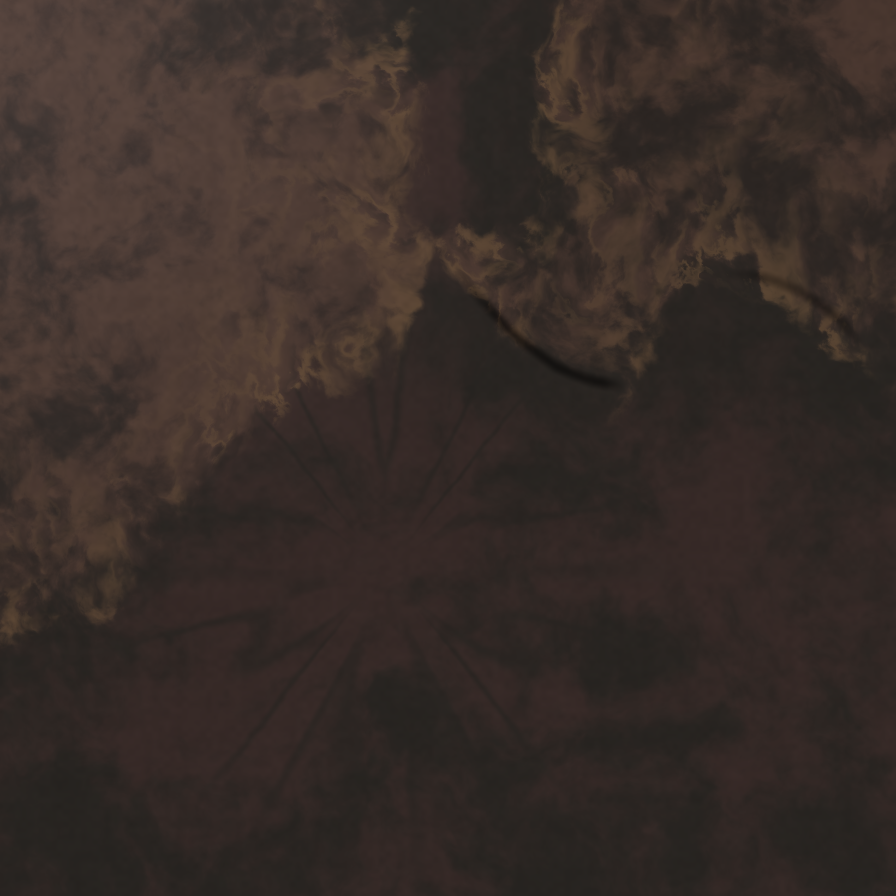
Reproduce this texture procedurally as a Shadertoy shader.

```glsl
// Worn dark leather: a scuffed brown upper layer peels away from a darker base.
// A ragged outline splits the layers; warped value noise makes the mottling,
// ridged noise the ochre flakes, and two short arcs the torn, shadowed lips.

const vec3 SOOT    = vec3(0.153, 0.140, 0.127);
const vec3 MAROON  = vec3(0.222, 0.165, 0.155);
const vec3 UMBER   = vec3(0.282, 0.212, 0.183);
const vec3 OCHRE   = vec3(0.400, 0.305, 0.215);
const vec3 HAZE    = vec3(0.060, 0.058, 0.060);
const float RAGGED = 0.085;  // wander of the layer outline
const float FLAKE_REACH = 0.10;
const float LIP_WIDTH = 0.006;
const float GRAIN = 0.030;

float hash(vec2 p) {
    return fract(sin(dot(p, vec2(127.1, 311.7))) * 43758.5453);
}

float noise(vec2 p) {
    vec2 i = floor(p), f = fract(p);
    f = f * f * (3.0 - 2.0 * f);
    return mix(mix(hash(i), hash(i + vec2(1, 0)), f.x),
               mix(hash(i + vec2(0, 1)), hash(i + vec2(1, 1)), f.x), f.y);
}

float fbm(vec2 p) {
    float sum = 0.0, amp = 0.5;
    for (int i = 0; i < 5; i++) {
        sum += amp * noise(p);
        p = mat2(1.6, 1.2, -1.2, 1.6) * p + 7.3;
        amp *= 0.52;
    }
    return sum;
}

float bump(float x, float centre, float width) {
    float t = (x - centre) / width;
    return exp(-t * t);
}

// Signed distance into the upper layer, with a bare strip cut from the top
float upperLayer(vec2 p) {
    float outline = 0.30 + 0.30 * smoothstep(0.05, 0.40, p.x)
                  + 0.11 * bump(p.x, 0.49, 0.05)
                  - 0.04 * bump(p.x, 0.68, 0.05)
                  + 0.09 * bump(p.x, 0.83, 0.09);
    vec2 q = abs(p - vec2(0.53, 0.95)) - vec2(0.085, 0.20);
    float strip = length(max(q, 0.0)) + min(max(q.x, q.y), 0.0);
    return min(p.y - outline, strip);
}

// Shadow under a curled lip: a parabola fading out at both ends
float lip(vec2 p, vec2 apex, float bend, float from, float to) {
    float x = p.x - apex.x;
    float slope = 2.0 * bend * x;
    float d = abs(p.y - apex.y - bend * x * x) / sqrt(1.0 + slope * slope);
    float ends = smoothstep(from, from + 0.06, p.x) * (1.0 - smoothstep(to - 0.03, to, p.x));
    return ends * (1.0 - smoothstep(0.0, LIP_WIDTH * 1.7, d));
}

// Dark folds fanning out from a point
float folds(vec2 p, vec2 centre) {
    vec2 v = p - centre;
    float r = length(v);
    float wave = noise(vec2(5.0 * abs(atan(v.x, -v.y)), 3.0 * r) + 0.15 * fbm(p * 30.0));
    float ridge = 1.0 - abs(2.0 * wave - 1.0);
    return smoothstep(0.78, 1.0, ridge) * smoothstep(0.03, 0.12, r) * (1.0 - smoothstep(0.20, 0.42, r));
}

void mainImage(out vec4 fragColor, in vec2 fragCoord) {
    vec2 uv = fragCoord / iResolution.xy;
    vec2 warp = vec2(fbm(uv * 9.0), fbm(uv * 9.0 + 31.0)) - 0.5;
    float broad = fbm(uv * 5.0 + warp);
    float mottle = fbm(uv * 17.0 + 2.0 * warp + 12.0);
    float fine = fbm(uv * 62.0 + 3.0 * warp + 45.0);

    // Base: maroon clouds on soot, darker towards the lower right
    float cloud = 0.55 * broad + 0.30 * mottle + 0.15 * fine;
    float stain = smoothstep(0.36, 0.62, cloud + 0.06 * (0.55 - uv.x));
    stain *= 1.0 - 0.55 * bump(uv.y, 0.64, 0.09) * smoothstep(0.25, 0.5, uv.x);
    stain *= 1.0 - 0.65 * folds(uv, vec2(0.43, 0.36));
    vec3 base = mix(SOOT, MAROON, 0.88 * stain);

    // Upper layer: scuffed umber with soot showing through
    float inside = upperLayer(uv + RAGGED * warp) + 0.07 * (mottle - 0.5) + 0.035 * (fine - 0.5);
    float cover = smoothstep(-0.015, 0.05, inside);
    float scuff = smoothstep(0.30, 0.60, 0.35 * broad + 0.35 * mottle + 0.30 * fine);
    vec3 worn = mix(mix(SOOT, MAROON, 0.45), UMBER, scuff);
    vec3 color = mix(base, worn, cover * (0.55 + 0.45 * scuff));

    // Ochre flakes: upright ridges gathered along the outline
    vec2 streak = uv * vec2(44.0, 25.0) + 2.5 * warp;
    float ridge = 1.0 - abs(2.0 * noise(streak + 1.5 * fine) - 1.0);
    float flake = smoothstep(0.42, 0.95, ridge) * smoothstep(0.32, 0.60, mottle + 0.12 * (fine - 0.5));
    float rim = smoothstep(-0.015, 0.02, inside) * exp(-max(inside, 0.0) / FLAKE_REACH);
    float torn = bump(uv.x, 0.695, 0.035) * bump(uv.y, 0.615, 0.045);
    float flakes = flake * rim + 0.55 * torn * smoothstep(0.3, 0.65, fine) * cover;
    color = mix(color, OCHRE, clamp(0.85 * flakes, 0.0, 0.85));
    float pits = (1.0 - smoothstep(0.12, 0.40, ridge)) * rim;
    color = mix(color, SOOT, 0.40 * pits);

    // Torn lips, pale haze in the upper left, faint weave and grain
    vec2 bent = uv + 0.012 * warp;
    float shadow = max(lip(bent, vec2(0.70, 0.572), 3.5, 0.50, 0.70),
                       0.6 * lip(bent, vec2(0.82, 0.695), -3.6, 0.80, 0.97));
    color *= 1.0 - 0.50 * shadow;
    color += HAZE * (1.0 - smoothstep(0.0, 0.75, length(uv - vec2(0.0, 1.0))));
    float weave = noise(uv * vec2(110.0, 14.0)) + noise(uv * vec2(14.0, 110.0)) - 1.0;
    color *= 1.0 + GRAIN * weave + 2.0 * GRAIN * (noise(uv * 150.0) - 0.5);

    fragColor = vec4(color, 1.0);
}
```
